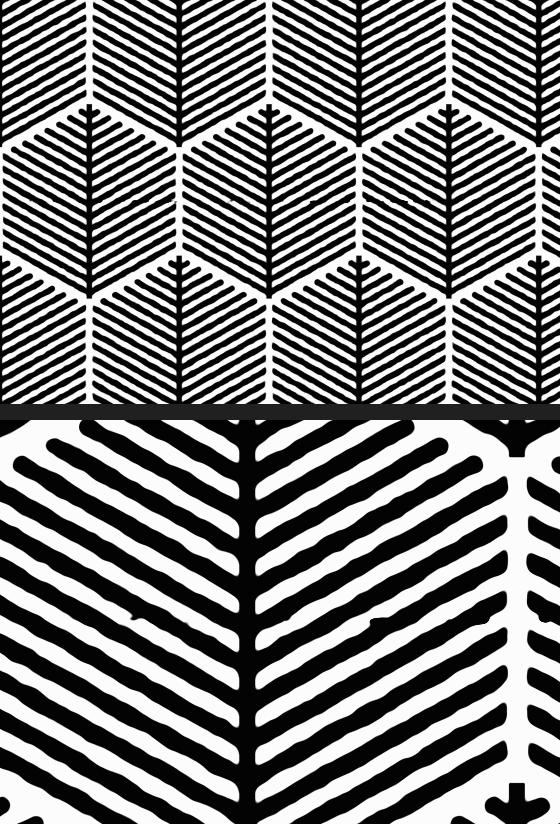
Top, the full canvas; bottom, a detail of the centre.
This pattern is drawn by a Shadertoy shader. Its source:

```glsl
const float STRIPES_PER_HEIGHT = 32.0; // one unit is one stripe spacing
const vec2 PITCH = vec2(14.24, 12.0);  // leaf spacing across and down
const float SLOPE = 0.562;             // rise of the stripes
const vec3 INK = vec3(0.01);
const vec3 PAPER = vec3(0.99);

vec2 hashGradient(vec2 cell) {
    vec3 h = fract(cell.xyx * vec3(0.1031, 0.1030, 0.0973));
    h += dot(h, h.yzx + 33.33);
    float angle = 6.2832 * fract((h.x + h.y) * h.z);
    return vec2(cos(angle), sin(angle));
}

float gradientNoise(vec2 p) {
    vec2 i = floor(p), f = fract(p);
    vec2 u = f * f * (3.0 - 2.0 * f);
    vec2 e = vec2(1.0, 0.0);
    float low = mix(dot(hashGradient(i), f),
                    dot(hashGradient(i + e), f - e), u.x);
    float high = mix(dot(hashGradient(i + e.yx), f - e.yx),
                     dot(hashGradient(i + e.xx), f - e.xx), u.x);
    return mix(low, high, u.y);
}

float smoothMin(float a, float b, float k) {
    float h = max(k - abs(a - b), 0.0) / k;
    return min(a, b) - 0.25 * k * h * h;
}

float smoothMax(float a, float b, float k) {
    return -smoothMin(-a, -b, k);
}

float boxDistance(vec2 p, vec2 halfSize) {
    vec2 q = abs(p) - halfSize;
    return length(max(q, 0.0)) + min(max(q.x, q.y), 0.0);
}

float segmentDistance(vec2 p, vec2 a, vec2 b) {
    vec2 ab = b - a;
    float t = clamp(dot(p - a, ab) / dot(ab, ab), 0.0, 1.0);
    return length(p - a - ab * t);
}

// Nearest rib: rounded at the upper edges, cut upright at the sides
float ribDistance(vec2 p, float phase, float topY, float halfWidth, float radius) {
    float index = clamp(round(p.y - SLOPE * p.x - phase), -8.0, 6.0);
    float root = index + phase;
    float tipX = min((topY - root) / (2.0 * SLOPE), halfWidth);
    vec2 tip = vec2(tipX, root + SLOPE * tipX);
    float rib = segmentDistance(p, vec2(0.0, root), tip) - radius;
    return smoothMax(rib, p.x - halfWidth, 0.18);
}

float leafDistance(vec2 p, float roughness) {
    p.x = abs(p.x);
    float ribs = ribDistance(p, 0.74, 7.45, 6.86, 0.231) + roughness;
    float spine = boxDistance(p, vec2(0.17, 7.66)) - 0.04;
    return smoothMin(ribs, spine, 0.16);
}

// Alternate rows shift by half a leaf; neighbouring rows interlock
float leafLattice(vec2 p, float roughness) {
    float d = 1e3;
    float baseRow = floor(p.y / PITCH.y);
    for (int i = 0; i < 2; i++) {
        float row = baseRow + float(i);
        float x = p.x / PITCH.x + 0.5 * mod(row, 2.0);
        vec2 local = vec2((fract(x + 0.5) - 0.5) * PITCH.x, p.y - row * PITCH.y);
        d = min(d, leafDistance(local, roughness));
    }
    return d;
}

// Uneven ink edges, with small burrs along a horizontal seam
float edgeWear(vec2 p, float amount, float seamAmount) {
    float ripple = gradientNoise(p * 1.7) + 0.4 * gradientNoise(p * 3.6 + 17.0);
    float burr = max(gradientNoise(vec2(p.x * 2.3, 5.5)), 0.0);
    float seam = exp(-p.y * p.y * 90.0);
    return amount * ripple - seamAmount * burr * seam;
}

void mainImage(out vec4 fragColor, in vec2 fragCoord) {
    float pixel = STRIPES_PER_HEIGHT / iResolution.y;
    vec2 p = (fragCoord - 0.5 * iResolution.xy) * pixel;
    p -= vec2(-0.865, 0.05);
    float d = leafLattice(p, edgeWear(p, 0.075, 0.35));
    float ink = 1.0 - smoothstep(-0.75 * pixel, 0.75 * pixel, d);
    fragColor = vec4(mix(PAPER, INK, ink), 1.0);
}
```
